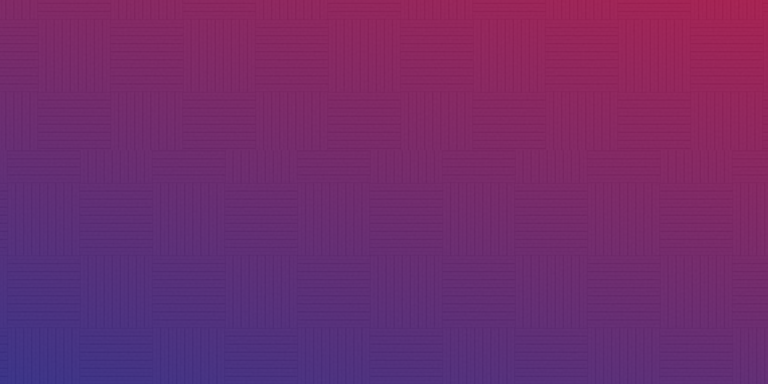
Write a Shadertoy shader that draws this background.

```glsl
const vec3 INDIGO = vec3(0.236, 0.212, 0.540);
const vec3 CRIMSON = vec3(0.662, 0.144, 0.328);
const vec2 SWEEP = vec2(0.36, 0.64);
const float TILE_SIZE = 0.1888;
const float STRIPES_PER_TILE = 9.0;
const float SEAM_HEIGHT = 0.609;
const vec2 LOWER_ORIGIN = vec2(0.2083, 0.5234);
const vec2 UPPER_ORIGIN = vec2(0.0990, 0.7604);

vec2 hashGradient(vec2 cell) {
    vec2 h = vec2(dot(cell, vec2(127.1, 311.7)), dot(cell, vec2(269.5, 183.3)));
    return 2.0 * fract(sin(h) * 43758.5) - 1.0;
}

float gradientNoise(vec2 p) {
    vec2 i = floor(p);
    vec2 f = fract(p);
    vec2 u = f * f * f * (f * (f * 6.0 - 15.0) + 10.0);
    float a = dot(hashGradient(i), f);
    float b = dot(hashGradient(i + vec2(1, 0)), f - vec2(1, 0));
    float c = dot(hashGradient(i + vec2(0, 1)), f - vec2(0, 1));
    float d = dot(hashGradient(i + vec2(1, 1)), f - vec2(1, 1));
    return mix(mix(a, b, u.x), mix(c, d, u.x), u.y);
}

float groove(float phase, float halfWidth, float blur) {
    return clamp((halfWidth - phase) / blur + 0.5, 0.0, 1.0);
}

// Thin dark grooves with a fainter one between neighbours
float stripes(float coord, float count, float pixel) {
    float phase = 0.5 - abs(fract(coord * count) - 0.5);
    float blur = max(pixel * count, 0.02);
    float strong = groove(phase, 0.09, blur);
    float faint = groove(0.5 - phase, 0.08, blur);
    return -strong - 0.4 * faint;
}

// One inside the tiles that carry horizontal stripes
float checkerMask(vec2 p, float pixel) {
    vec2 edge = abs(mod(p - 0.5, 2.0) - 1.0) - 0.5;
    vec2 side = clamp(edge / pixel, -1.0, 1.0);
    return 0.5 - 0.5 * side.x * side.y;
}

float basketWeave(vec2 p, vec2 origin, float size, float pixel) {
    vec2 tile = (p - origin) / size;
    float tilePixel = pixel / size;
    float across = stripes(tile.y, STRIPES_PER_TILE, tilePixel);
    float upright = stripes(tile.x, STRIPES_PER_TILE, tilePixel);
    float horizontal = checkerMask(tile, tilePixel);
    return mix(upright, across, horizontal) - 0.08 * horizontal;
}

void mainImage(out vec4 fragColor, in vec2 fragCoord) {
    vec2 uv = fragCoord / iResolution.xy;
    vec2 p = fragCoord / iResolution.y;
    float pixel = 1.0 / iResolution.y;

    // Diagonal colour sweep
    vec3 color = mix(INDIGO, CRIMSON, dot(uv, SWEEP));

    // Two bands of woven tiles, shifted against each other
    float lower = basketWeave(p, LOWER_ORIGIN, TILE_SIZE, pixel);
    float upper = basketWeave(p, UPPER_ORIGIN, TILE_SIZE, pixel);
    float seam = smoothstep(-pixel, pixel, p.y - SEAM_HEIGHT);
    color += 0.023 * mix(lower, upper, seam);

    // Fine fibre grain
    color += 0.012 * gradientNoise(p * 130.0);

    fragColor = vec4(clamp(color, 0.0, 1.0), 1.0);
}
```
